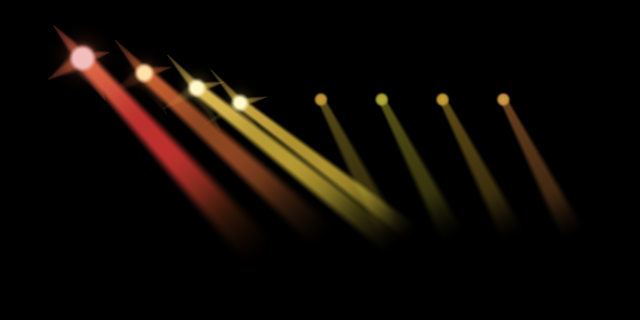
A Shadertoy shader for this background:

```glsl
// Two rows of stage spotlights casting soft coloured beams across a black hall.

#define ROW_COUNT 4
#define BEAM_SOFTNESS 0.62
#define FLARE_STRENGTH 0.85
#define HALO_STRENGTH 0.30
#define SMALL_LAMP_RADIUS 0.0185
#define SMALL_LAMP_SPACING 0.19
#define SMALL_BEAM_REACH vec2(0.228, -0.44)

// Colours of the large lamps, from the lens to the far end of the beam
const vec3 LENS[4] = vec3[4](vec3(0.95, 0.74, 0.74), vec3(1.0, 0.88, 0.66),
                             vec3(1.0, 0.97, 0.80), vec3(1.0, 0.98, 0.80));
const vec3 NEAR[4] = vec3[4](vec3(0.84, 0.36, 0.25), vec3(0.74, 0.35, 0.18),
                             vec3(0.84, 0.70, 0.30), vec3(0.76, 0.62, 0.24));
const vec3 MIDDLE[4] = vec3[4](vec3(0.74, 0.19, 0.18), vec3(0.55, 0.27, 0.13),
                               vec3(0.71, 0.60, 0.20), vec3(0.68, 0.57, 0.18));
const vec3 FAR[4] = vec3[4](vec3(0.30, 0.13, 0.05), vec3(0.27, 0.14, 0.06),
                            vec3(0.38, 0.34, 0.09), vec3(0.46, 0.40, 0.11));
const vec2 BEAM_END[4] = vec2[4](vec2(0.83, 0.19), vec2(1.03, 0.245),
                                 vec2(1.245, 0.225), vec2(1.30, 0.262));

// Colours of the small lamps
const vec3 SMALL_LENS[4] = vec3[4](vec3(0.77, 0.60, 0.21), vec3(0.70, 0.67, 0.22),
                                   vec3(0.77, 0.62, 0.21), vec3(0.82, 0.61, 0.27));
const vec3 SMALL_BEAM[4] = vec3[4](vec3(0.34, 0.29, 0.08), vec3(0.34, 0.32, 0.08),
                                   vec3(0.37, 0.29, 0.08), vec3(0.41, 0.25, 0.11));

// x: position along the segment, y: distance relative to the tapering width
vec2 taper(vec2 p, vec2 start, vec2 end, float startWidth, float endWidth) {
    vec2 axis = end - start;
    float t = clamp(dot(p - start, axis) / dot(axis, axis), 0.0, 1.0);
    return vec2(t, length(p - start - axis * t) / mix(startWidth, endWidth, t));
}

float beamCover(vec2 beam) {
    float body = 1.0 - smoothstep(1.0 - BEAM_SOFTNESS, 1.15, beam.y);
    return body * (1.0 - smoothstep(0.62, 1.0, beam.x));
}

float spike(vec2 p, vec2 start, vec2 reach, float width) {
    vec2 ray = taper(p, start, start + reach, width, 0.003);
    return (1.0 - smoothstep(0.2, 1.2, ray.y)) * (1.0 - 0.75 * ray.x);
}

float disc(vec2 p, vec2 center, float radius, float blur) {
    return 1.0 - smoothstep(radius - blur, radius + blur, length(p - center));
}

vec3 screenBlend(vec3 base, vec3 light) {
    return base + light * (1.0 - base);
}

void mainImage(out vec4 fragColor, in vec2 fragCoord) {
    vec2 p = fragCoord / iResolution.y;
    p.x += 1.0 - 0.5 * iResolution.x / iResolution.y;
    float pixel = 1.0 / iResolution.y;
    vec3 color = vec3(0.0);

    // Small lamps, evenly spaced on the right
    for (int i = 0; i < ROW_COUNT; i++) {
        vec2 lamp = vec2(1.003 + SMALL_LAMP_SPACING * float(i), 0.689);
        vec2 beam = taper(p, lamp, lamp + SMALL_BEAM_REACH, 0.014, 0.046);
        float dimming = mix(1.0, 0.42, beam.x);
        color = screenBlend(color, SMALL_BEAM[i] * beamCover(beam) * dimming);
        float lens = disc(p, lamp, SMALL_LAMP_RADIUS, 0.003 + pixel);
        float core = disc(p, lamp, 0.006, 0.012);
        color = mix(color, SMALL_LENS[i] * (0.92 + 0.12 * core), lens);
    }

    // Large lamps, closing up and shrinking toward the middle
    for (int i = 0; i < ROW_COUNT; i++) {
        float k = float(i);
        vec2 lamp = vec2(0.258 + 0.2075 * k - 0.0145 * k * k, 0.818 - 0.0465 * k);
        vec2 beam = taper(p, lamp, BEAM_END[i], 0.031 - 0.004 * k, 0.068 - 0.011 * k);
        vec3 tint = mix(NEAR[i], MIDDLE[i], smoothstep(0.08, 0.32, beam.x));
        tint = mix(tint, FAR[i], smoothstep(0.45, 0.82, beam.x));
        color = screenBlend(color, tint * beamCover(beam));

        // Star flare: up-left, right, low-left and downward spikes
        float size = 1.0 / (1.0 + 0.25 * k);
        float lower = i == 0 ? 1.0 : 0.35;
        float flare = spike(p, lamp, vec2(-0.09, 0.102), 0.030 * size);
        flare = max(flare, spike(p, lamp, vec2(0.082, 0.018), 0.030 * size));
        flare = max(flare, lower * spike(p, lamp, vec2(-0.105, -0.065), 0.040 * size));
        flare = max(flare, lower * spike(p, lamp, vec2(0.07, -0.13), 0.048 * size));
        color = mix(color, max(color, NEAR[i]), flare * FLARE_STRENGTH);

        // Halo and bright lens
        float radius = i == 0 ? 0.036 : 0.027 - 0.0015 * k;
        float distanceRatio = length(p - lamp) / (radius * 1.5);
        color = screenBlend(color, NEAR[i] * HALO_STRENGTH * exp(-distanceRatio * distanceRatio));
        color = mix(color, LENS[i], disc(p, lamp, radius, 0.007 + pixel));
    }

    fragColor = vec4(color, 1.0);
}
```
